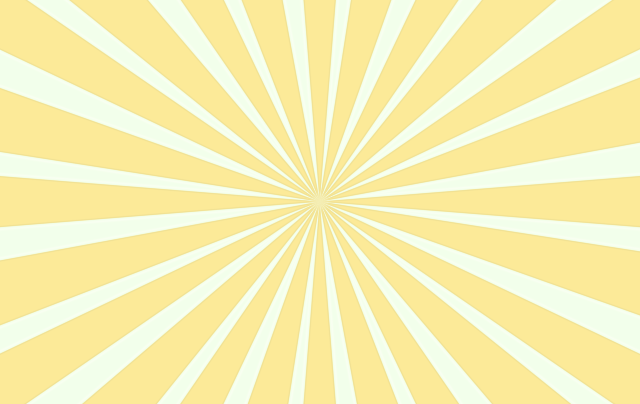
This background is drawn by a WebGL 2 fragment shader. Its source:

```glsl
#version 300 es
precision highp float;

uniform vec2 u_resolution;
out vec4 outColor;

const vec3 YELLOW = vec3(0.988, 0.917, 0.598);
const vec3 MINT = vec3(0.950, 1.000, 0.920);
const vec3 HALO = vec3(0.972, 1.000, 0.945);
const vec3 OUTLINE = vec3(0.925, 0.865, 0.560);
const vec3 HUB = vec3(0.960, 0.935, 0.710);

const float PERIOD = 30.0;

// Signed distance to a family of rays repeated every PERIOD degrees
float rayDistance(float angle, float radius, float center, float halfWidth) {
    float offset = abs(mod(angle - center + 0.5 * PERIOD, PERIOD) - 0.5 * PERIOD);
    return radians(offset - halfWidth) * radius;
}

// Soft band around a distance of zero
float band(float d, float width) {
    return exp(-d * d / (width * width));
}

vec3 sunburst(vec2 p, float pixel) {
    float radius = length(p);
    float angle = degrees(atan(p.y, p.x + 1e-6));

    // Wide and narrow rays alternate
    float wide = rayDistance(angle, radius, 7.5, 2.95);
    float narrow = rayDistance(angle, radius, 23.3, 2.15);
    float d = min(wide, narrow);

    // Ray fill, with a brighter rim just inside each edge
    float soft = max(pixel, 0.002) * 0.75;
    vec3 ray = mix(MINT, HALO, band(d + 0.006, 0.003));
    vec3 color = mix(ray, YELLOW, smoothstep(-soft, soft, d));

    // Thin tan outline on the yellow side
    color = mix(color, OUTLINE, 0.65 * band(d - 0.0012, 0.0018));

    // Blurred hub where the rays meet
    float hub = 1.0 - smoothstep(0.008, 0.030, radius);
    return mix(color, HUB, 0.8 * hub);
}

void main() {
    vec2 center = vec2(0.4995, 0.501);
    vec2 p = (gl_FragCoord.xy - center * u_resolution) / u_resolution.y;
    outColor = vec4(sunburst(p, 1.0 / u_resolution.y), 1.0);
}
```
